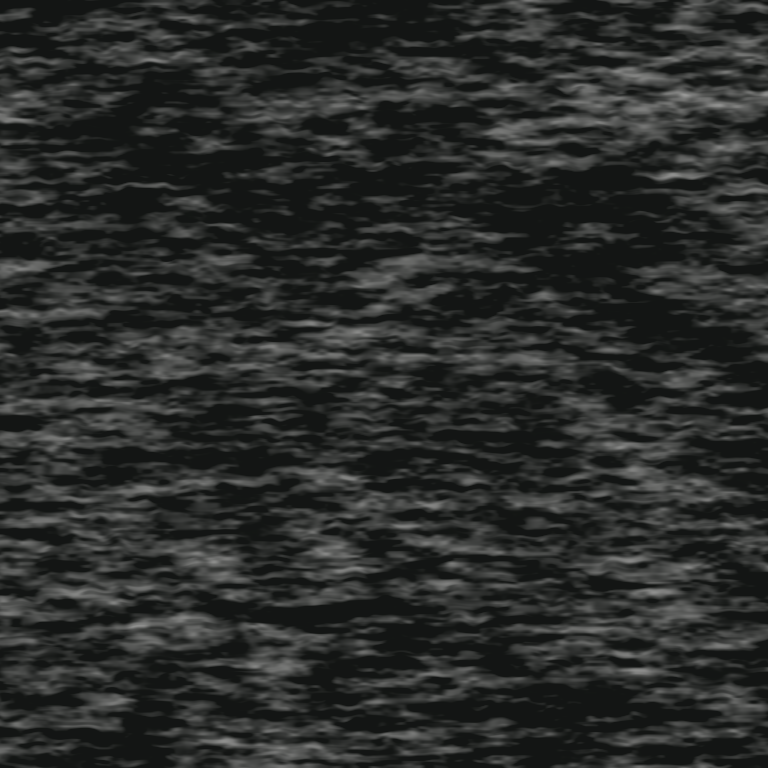
Write a three.js fragment shader that draws this texture.

```glsl
varying vec2 vUv;

const vec3 FLOOR_COLOR = vec3(0.074, 0.083, 0.077);
const vec3 STREAK_TINT = vec3(1.0, 0.985, 0.985);
const float MEAN_LIFT = 0.060;      // average brightness above the floor
const float LIFT_SPREAD = 0.125;    // brightness per standard deviation
const float FLOOR_SOFTNESS = 0.010; // rounding where streaks sink into the floor
const float NOISE_DEVIATION = 0.45;
const float ROW_EDGE = 0.14;        // part of each row that stays flat
const float WARP_HEIGHT = 0.0022;
const vec2 WARP_CELLS = vec2(48.0, 60.0);
const int LAYERS = 5;

float hash(vec2 p) {
  vec3 q = fract(vec3(p.xyx) * 0.1031);
  q += dot(q, q.yzx + 33.33);
  return fract((q.x + q.y) * q.z);
}

// One row of smooth signed noise, shifted so that rows do not line up
float rowNoise(float x, float row, float seed) {
  x += 37.0 * hash(vec2(row, seed + 5.7));
  float cell = floor(x);
  float blend = smoothstep(0.0, 1.0, x - cell);
  vec2 key = vec2(cell + seed * 17.0, row + seed * 71.0);
  return 2.0 * mix(hash(key), hash(key + vec2(1.0, 0.0)), blend) - 1.0;
}

float streakNoise(vec2 p, float seed) {
  float row = floor(p.y);
  float blend = smoothstep(ROW_EDGE, 1.0 - ROW_EDGE, p.y - row);
  return mix(rowNoise(p.x, row, seed), rowNoise(p.x, row + 1.0, seed), blend);
}

// Cells across and up, and weight, from broad patches to fine threads
vec3 layerShape(int layer) {
  if (layer == 0) return vec3(6.0, 7.0, 0.32);
  if (layer == 1) return vec3(10.0, 38.0, 0.28);
  if (layer == 2) return vec3(17.0, 88.0, 0.60);
  if (layer == 3) return vec3(30.0, 140.0, 0.56);
  return vec3(84.0, 225.0, 0.36);
}

// Layered streaks scaled to unit deviation
float streakField(vec2 uv) {
  float total = 0.0;
  float power = 0.0;
  for (int i = 0; i < LAYERS; i++) {
    vec3 shape = layerShape(i);
    total += shape.z * streakNoise(uv * shape.xy, float(i) + 1.0);
    power += shape.z * shape.z;
  }
  return total / (NOISE_DEVIATION * sqrt(power));
}

void main() {
  // Small jitter that frays the streak edges
  vec2 uv = vUv;
  uv.y += WARP_HEIGHT * streakNoise(vUv * WARP_CELLS, 9.0);

  // Soft cut at the dark floor
  float lift = MEAN_LIFT + LIFT_SPREAD * streakField(uv);
  lift = 0.5 * (lift + sqrt(lift * lift + FLOOR_SOFTNESS * FLOOR_SOFTNESS));

  gl_FragColor = vec4(FLOOR_COLOR + lift * STREAK_TINT, 1.0);
}
```
